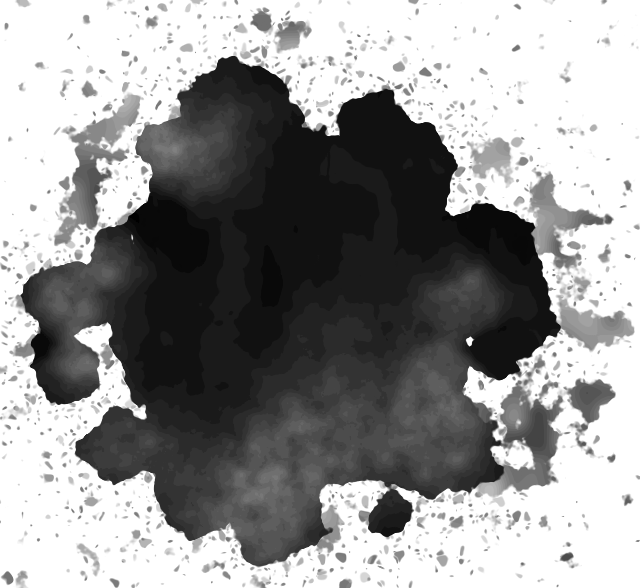
Give the GLSL for this background, as a Shadertoy shader.

```glsl
// Black ink wash splatter on white paper, with layered grey stains and loose droplets.

// Lengths are in canvas heights, origin at the lower left.
const float ASPECT = 1.089;
const float INK_BASE = 0.072;       // grey of the densest ink
const float TONE_STEPS = 30.0;      // number of layered wash tones
const float EDGE_ROUGHNESS = 0.065;
const float EDGE_SCALE = 21.0;
const float STAIN_SCALE = 27.0;
const float DROP_REACH = 0.065;     // how far droplets fly from the ink
const float DROP_CHANCE = 0.62;

// Ink body: centre, radius
const vec3 BODY[16] = vec3[16](
    vec3(.496, .468, .312), vec3(.404, .784, .106), vec3(.305, .733, .074),
    vec3(.645, .773, .067), vec3(.702, .709, .085), vec3(.837, .560, .088),
    vec3(.865, .468, .082), vec3(.837, .404, .043), vec3(.752, .241, .096),
    vec3(.664, .125, .040), vec3(.468, .121, .085), vec3(.348, .177, .085),
    vec3(.213, .241, .068), vec3(.113, .376, .065), vec3(.121, .489, .071),
    vec3(.199, .560, .057));

// Diluted areas inside the body: centre, radius, added brightness
const vec4 WASHES[12] = vec4[12](
    vec4(.290, .735, .080, .30), vec4(.105, .500, .055, .27), vec4(.135, .385, .070, .30),
    vec4(.165, .570, .060, .25), vec4(.380, .780, .120, .09), vec4(.800, .500, .070, .24),
    vec4(.775, .350, .085, .24), vec4(.520, .245, .100, .22), vec4(.720, .215, .100, .20),
    vec4(.420, .130, .120, .27), vec4(.220, .240, .080, .18), vec4(.620, .360, .150, .10));

// Dense pools over the washes: centre, radius, added brightness
const vec4 POOLS[4] = vec4[4](
    vec4(.285, .640, .055, -.20), vec4(.840, .400, .055, -.22),
    vec4(.060, .410, .030, -.25), vec4(.865, .590, .060, -.08));

// Broken stains around the body: centre, radius, grey
const vec4 STAINS[12] = vec4[12](
    vec4(.496, .936, .045, .50), vec4(.220, .804, .055, .60), vec4(.156, .667, .075, .45),
    vec4(.900, .710, .060, .60), vec4(.820, .740, .050, .65), vec4(.965, .575, .065, .50),
    vec4(1.025, .440, .070, .64), vec4(.900, .305, .100, .42), vec4(1.00, .335, .055, .50),
    vec4(.555, .100, .050, .55), vec4(.035, .480, .030, .60), vec4(.845, .180, .050, .62));

float hash(vec2 p) {
    vec3 q = fract(p.xyx * 0.1031);
    q += dot(q, q.yzx + 33.33);
    return fract((q.x + q.y) * q.z);
}

float noise(vec2 p) {
    vec2 i = floor(p), f = fract(p);
    f = f * f * (3.0 - 2.0 * f);
    return mix(mix(hash(i), hash(i + vec2(1, 0)), f.x),
               mix(hash(i + vec2(0, 1)), hash(i + vec2(1, 1)), f.x), f.y);
}

float fbm(vec2 p) {
    float sum = 0.0, amp = 0.533;
    for (int i = 0; i < 4; i++) {
        sum += amp * noise(p);
        p = mat2(1.6, 1.2, -1.2, 1.6) * p + 7.3;
        amp *= 0.5;
    }
    return sum;
}

float bodyDistance(vec2 p) {
    float d = 1e3;
    for (int i = 0; i < 16; i++) d = min(d, length(p - BODY[i].xy) - BODY[i].z);
    return d;
}

float falloff(vec2 p, vec4 spot) {
    vec2 r = (p - spot.xy) / spot.z;
    return exp(-dot(r, r));
}

// Quantise into flat layers with smoothed borders
float layered(float tone) {
    float t = tone * TONE_STEPS;
    float w = clamp(fwidth(t), 0.02, 1.0);
    return (floor(t) + smoothstep(1.0 - w, 1.0, fract(t))) / TONE_STEPS;
}

float inkTone(vec2 p) {
    vec2 q = p + 0.07 * (vec2(fbm(p * 9.0), fbm(p * 9.0 + 17.0)) - 0.5);
    float wash = 0.0;
    for (int i = 0; i < 12; i++) wash += WASHES[i].w * falloff(q, WASHES[i]);
    for (int i = 0; i < 4; i++) wash += POOLS[i].w * falloff(q, POOLS[i]);
    wash = max(wash, 0.0) * (0.5 + fbm(p * 32.0));
    return max(INK_BASE + wash + 0.11 * (fbm(q * vec2(13.0, 8.0)) - 0.5), 0.02);
}

void mainImage(out vec4 fragColor, in vec2 fragCoord) {
    vec2 p = fragCoord / iResolution.xy * vec2(ASPECT, 1.0);
    float px = 1.0 / iResolution.y;
    float grey = 1.0;

    // Loose droplets, sparser away from the body
    vec2 bent = p + 0.012 * (vec2(noise(p * 70.0), noise(p * 70.0 + 31.0)) - 0.5);
    for (int i = 0; i < 3; i++) {
        float cells = 30.0 + 24.0 * float(i);
        vec2 id = floor(bent * cells), seed = id + 91.0 * float(i);
        vec2 centre = (id + 0.3 + 0.4 * vec2(hash(seed + 3.1), hash(seed + 8.7))) / cells;
        float radius = mix(0.09, 0.27, hash(seed + 5.3)) / cells;
        float chance = DROP_CHANCE * exp(-max(bodyDistance(centre), 0.0) / DROP_REACH);
        float drop = step(hash(seed), chance) * smoothstep(px, -px, length(bent - centre) - radius);
        grey = mix(grey, mix(0.45, 0.85, hash(seed + 2.9)), drop);
    }

    // Broken stains
    float density = 0.0, weight = 1e-4, tint = 0.6e-4;
    for (int i = 0; i < 12; i++) {
        float f = falloff(p, STAINS[i]);
        density = max(density, f);
        weight += f;
        tint += f * STAINS[i].w;
    }
    float stain = fbm(p * STAIN_SCALE + 4.0) - 0.75 + 0.34 * density;
    float stainTone = layered(tint / weight + 0.32 * (noise(p * 24.0) - 0.5));
    grey = mix(grey, stainTone, smoothstep(-px, px, stain / STAIN_SCALE));

    // Ink body with a ragged outline
    float d = bodyDistance(p) + EDGE_ROUGHNESS * (fbm(p * EDGE_SCALE) - 0.5);
    grey = mix(grey, layered(inkTone(p)), smoothstep(px, -px, d));

    fragColor = vec4(vec3(grey), 1.0);
}
```
